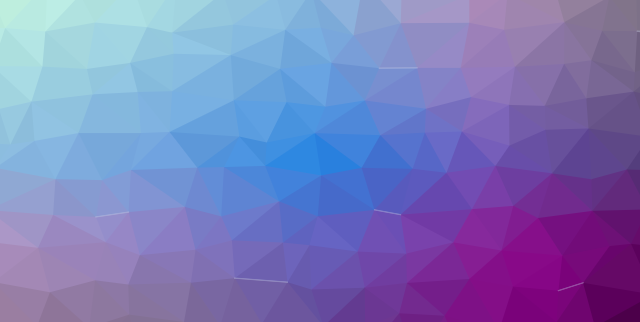
Give the GLSL for this background, as a WebGL 1 fragment shader.

```glsl
precision highp float;

uniform vec2 u_resolution;

#define CANVAS vec2(1.984, 1.0)
#define CELL vec2(0.142, 0.115)
#define JITTER vec2(0.64, 0.54)
#define FACET_CONTRAST 0.035
#define SEAM_SHARE 0.06
#define SEAM_STRENGTH 0.35
#define SEAM_COLOR vec3(0.78, 0.80, 0.90)
#define GLOW_COLOR vec3(0.53, 0.0, 0.52)
#define GLOW_CENTER vec2(1.66, 0.14)
#define GLOW_RADIUS 0.19

float hash(vec2 p) {
  return fract(sin(dot(p, vec2(127.1, 311.7))) * 43758.5);
}

// Five evenly spaced colour stops
vec3 ramp(float t, vec3 a, vec3 b, vec3 c, vec3 d, vec3 e) {
  t = clamp(t, 0.0, 1.0) * 4.0;
  vec3 color = mix(a, b, min(t, 1.0));
  color = mix(color, c, clamp(t - 1.0, 0.0, 1.0));
  color = mix(color, d, clamp(t - 2.0, 0.0, 1.0));
  return mix(color, e, clamp(t - 3.0, 0.0, 1.0));
}

// Smooth colour field: horizontal ramps blended from bottom to top
vec3 colorField(vec2 p) {
  vec2 uv = p / CANVAS;
  vec3 bottom = ramp(uv.x, vec3(0.60, 0.49, 0.62), vec3(0.51, 0.44, 0.58),
    vec3(0.38, 0.28, 0.58), vec3(0.48, 0.05, 0.50), vec3(0.28, 0.0, 0.27));
  vec3 low = ramp(uv.x, vec3(0.67, 0.56, 0.75), vec3(0.57, 0.50, 0.77),
    vec3(0.39, 0.38, 0.75), vec3(0.52, 0.16, 0.60), vec3(0.39, 0.02, 0.40));
  vec3 middle = ramp(uv.x, vec3(0.53, 0.72, 0.87), vec3(0.43, 0.62, 0.86),
    vec3(0.13, 0.51, 0.88), vec3(0.43, 0.34, 0.73), vec3(0.34, 0.25, 0.50));
  vec3 high = ramp(uv.x, vec3(0.66, 0.86, 0.88), vec3(0.53, 0.74, 0.88),
    vec3(0.39, 0.62, 0.87), vec3(0.57, 0.47, 0.74), vec3(0.43, 0.37, 0.52));
  vec3 top = ramp(uv.x, vec3(0.76, 0.95, 0.88), vec3(0.66, 0.86, 0.88),
    vec3(0.52, 0.71, 0.87), vec3(0.69, 0.56, 0.74), vec3(0.49, 0.45, 0.52));
  vec3 color = ramp(uv.y, bottom, low, middle, high, top);
  vec2 offset = (p - GLOW_CENTER) / GLOW_RADIUS;
  return mix(color, GLOW_COLOR, 0.85 * exp(-dot(offset, offset)));
}

// Jittered mesh corner
vec2 corner(vec2 id) {
  vec2 random = vec2(hash(id), hash(id + 57.3));
  return (id + (random - 0.5) * JITTER) * CELL;
}

// Signed distance to the line a-b, positive on its left
float edgeDistance(vec2 p, vec2 a, vec2 b) {
  vec2 along = normalize(b - a);
  vec2 offset = p - a;
  return along.x * offset.y - along.y * offset.x;
}

float segmentDistance(vec2 p, vec2 a, vec2 b) {
  vec2 along = b - a;
  float t = clamp(dot(p - a, along) / dot(along, along), 0.0, 1.0);
  return length(p - a - along * t);
}

// Flat triangle: premultiplied colour with its coverage
vec4 facet(vec2 p, vec2 a, vec2 b, vec2 c, float pixel) {
  float inside = min(edgeDistance(p, a, b),
    min(edgeDistance(p, b, c), edgeDistance(p, c, a)));
  float coverage = clamp(inside / pixel + 0.5, 0.0, 1.0);
  if (coverage <= 0.0) return vec4(0.0);
  vec2 center = (a + b + c) / 3.0;
  float shade = (hash(center) - 0.5) * FACET_CONTRAST;
  return vec4(colorField(center) + shade, 1.0) * coverage;
}

void main() {
  vec2 p = gl_FragCoord.xy / u_resolution * CANVAS;
  float pixel = 1.0 / u_resolution.y;
  vec2 home = floor(p / CELL);
  vec4 mesh = vec4(colorField(p), 1.0) * 0.0001;
  float seam = 0.0;

  for (int j = -1; j <= 1; j++) {
    for (int i = -1; i <= 1; i++) {
      vec2 id = home + vec2(float(i), float(j));
      vec2 a = corner(id);
      vec2 b = corner(id + vec2(1.0, 0.0));
      vec2 c = corner(id + vec2(1.0, 1.0));
      vec2 d = corner(id + vec2(0.0, 1.0));

      // Split each quad along its shorter diagonal
      if (distance(a, c) < distance(b, d)) {
        mesh += facet(p, a, b, c, pixel) + facet(p, a, c, d, pixel);
      } else {
        mesh += facet(p, a, b, d, pixel) + facet(p, b, c, d, pixel);
      }

      // A few edges carry a pale hairline
      float lit = step(hash(id + 19.7), SEAM_SHARE);
      float hairline = 1.0 - smoothstep(0.0006, 0.0006 + pixel, segmentDistance(p, a, b));
      seam = max(seam, lit * hairline);
    }
  }

  vec3 color = mix(mesh.rgb / mesh.a, SEAM_COLOR, seam * SEAM_STRENGTH);
  gl_FragColor = vec4(clamp(color, 0.0, 1.0), 1.0);
}
```
